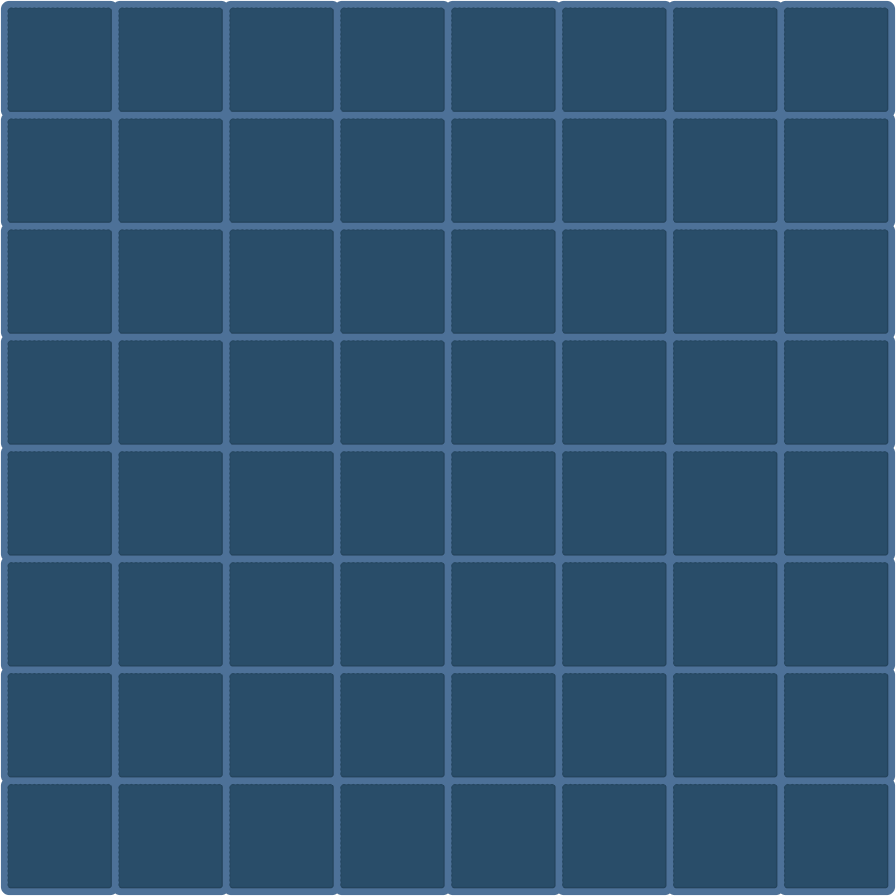
Give the GLSL for this pattern, as a WebGL 1 fragment shader.

```glsl
precision highp float;

uniform vec2 u_resolution;

#define COUNT 8.0
#define PITCH 0.1238
#define LINE_WIDTH 0.061
#define INNER_RADIUS 0.028
#define OUTER_RADIUS 0.075
#define STIPPLE_COUNT 24.0
#define STIPPLE_DEPTH 0.010
#define RIM_WIDTH 0.020
#define TILE_COLOR vec3(0.160, 0.302, 0.412)
#define LINE_COLOR vec3(0.302, 0.443, 0.596)
#define PAPER_COLOR vec3(1.0)

// Signed distance to a rounded square, negative inside
float roundedSquare(vec2 p, float halfSize, float radius) {
  vec2 q = abs(p) - halfSize + radius;
  return length(max(q, 0.0)) + min(max(q.x, q.y), 0.0) - radius;
}

// Opacity of a shape with an edge one pixel wide
float coverage(float dist, float pixel) {
  return clamp(0.5 - dist / pixel, 0.0, 1.0);
}

void main() {
  // Grid coordinates: one unit per tile, centred on the canvas
  vec2 uv = gl_FragCoord.xy / u_resolution;
  vec2 grid = (uv - 0.5) / PITCH + 0.5 * COUNT;
  vec2 cell = clamp(floor(grid), 0.0, COUNT - 1.0);
  vec2 local = grid - cell - 0.5;
  float pixel = 1.0 / (PITCH * min(u_resolution.x, u_resolution.y));

  // Fine stipple along the left and top edges
  bool onSide = abs(local.x) > abs(local.y);
  float along = onSide ? local.y : local.x;
  float leftOrTop = step(0.0, onSide ? -local.x : local.y);
  float stipple = abs(fract(along * STIPPLE_COUNT) - 0.5) - 0.25;

  float halfLine = 0.5 * LINE_WIDTH;
  float face = roundedSquare(local, 0.5 - halfLine, INNER_RADIUS);
  float frame = roundedSquare(local, 0.5 + halfLine, OUTER_RADIUS);
  float worn = face + STIPPLE_DEPTH * leftOrTop * stipple;

  // Recessed face, darker at its rim and most of all at right and bottom
  float rim = 1.0 - smoothstep(0.0, RIM_WIDTH, -face);
  vec3 tile = TILE_COLOR * (1.0 - rim * mix(0.16, 0.08, leftOrTop));

  // Overlapping frames leave small notches around the outside
  vec3 color = mix(LINE_COLOR, tile, coverage(worn, pixel));
  color = mix(PAPER_COLOR, color, coverage(frame, pixel));
  gl_FragColor = vec4(color, 1.0);
}
```
